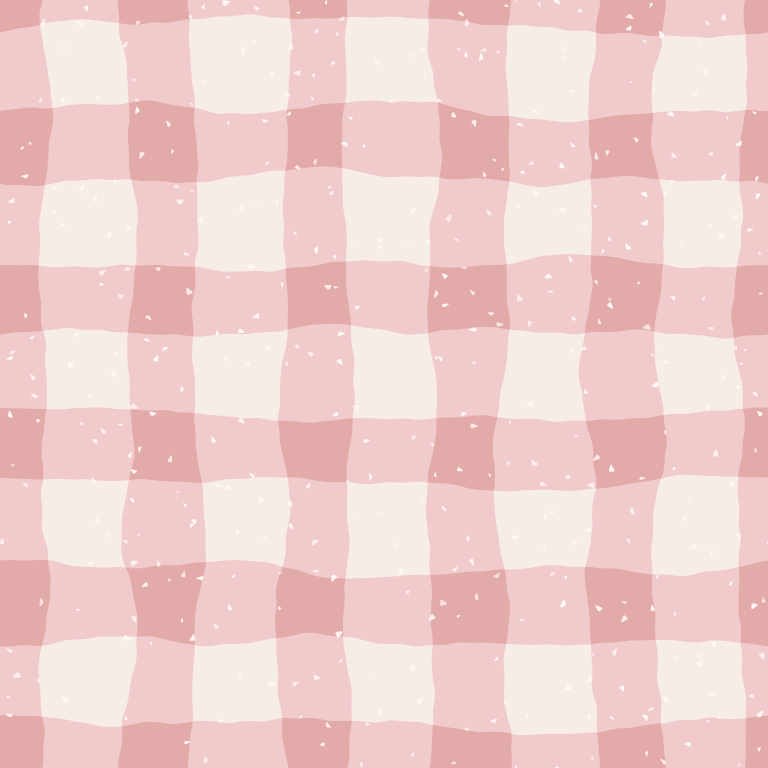
This pattern is drawn by a three.js fragment shader. Its source:

```glsl
// Hand-cut gingham: two sets of translucent pink bands cross on cream, with
// edges that waver by wrapping gradient noise, under a clustered scatter of
// pale paper flecks. Every lattice wraps, so the square tiles on all sides.
varying vec2 vUv;

#define REPEATS 5.0
#define BAND_SHIFT 0.06        // band centre offset, in repeats
#define BAND_WIDTH 0.45        // share of a repeat covered by a band
#define WAVER 0.13             // slow edge drift, in repeats
#define ROUGHNESS 0.022        // fine edge drift, in repeats
#define FLECK_GRID 28.0
#define FLECK_DENSITY 0.52
#define FLECK_SIZE 0.0047      // largest half length, in canvas units
#define CREAM vec3(0.969, 0.929, 0.910)
#define PINK vec3(0.945, 0.798, 0.800)
#define ROSE vec3(0.892, 0.668, 0.668)
#define FLECK_COLOR vec3(1.0, 0.975, 0.96)

const float TAU = 6.2831853;

vec2 hash2(vec2 p) {
  vec3 q = fract(p.xyx * vec3(0.1031, 0.1030, 0.0973));
  q += dot(q, q.yzx + 33.33);
  return fract((q.xx + q.yz) * q.zy);
}

// Slope contributed by one lattice corner.
float corner(vec2 cell, vec2 offset, vec2 period) {
  float angle = TAU * hash2(mod(cell, period) + 7.0).x;
  return dot(vec2(cos(angle), sin(angle)), offset);
}

float gradientNoise(vec2 p, vec2 period) {
  vec2 i = floor(p), f = fract(p);
  vec2 s = f * f * f * (f * (f * 6.0 - 15.0) + 10.0);
  vec2 e = vec2(1.0, 0.0);
  float low = mix(corner(i, f, period), corner(i + e, f - e, period), s.x);
  float high = mix(corner(i + e.yx, f - e.yx, period), corner(i + 1.0, f - 1.0, period), s.x);
  return mix(low, high, s.y);
}

// Drift of one band edge; each edge reads its own row of noise.
float edgeDrift(float along, float edge) {
  float row = edge * 2.0 + 0.4;
  return WAVER * gradientNoise(vec2(along * 6.0, row), vec2(6.0, 64.0))
       + ROUGHNESS * gradientNoise(vec2(along * 29.0, row), vec2(29.0, 64.0));
}

// Coverage of the bands that repeat across and run along.
float bands(float across, float along, float firstEdge, float pixel) {
  float x = across * REPEATS - BAND_SHIFT;
  float id = floor(x + 0.5);
  float edge = firstEdge + 2.0 * mod(id, REPEATS);
  float left = -0.5 * BAND_WIDTH + edgeDrift(along, edge);
  float right = 0.5 * BAND_WIDTH + edgeDrift(along, edge + 1.0);
  float inside = min(x - id - left, right - x + id) / REPEATS;
  return clamp(inside / pixel + 0.5, 0.0, 1.0);
}

// Coverage of small chipped flecks, gathered where the noise is high.
float flecks(vec2 uv, float pixel) {
  vec2 p = uv * FLECK_GRID;
  float cover = 0.0;
  for (int j = -1; j <= 1; j++) {
    for (int i = -1; i <= 1; i++) {
      vec2 cell = floor(p) + vec2(float(i), float(j));
      vec2 id = mod(cell, FLECK_GRID);
      vec2 place = hash2(id + 51.0);
      vec2 look = hash2(id + 113.0);
      vec2 chance = hash2(id + 197.0);
      float cluster = gradientNoise((id + 0.5) / FLECK_GRID * 7.0, vec2(7.0));
      float present = step(chance.x, FLECK_DENSITY + 0.7 * cluster);

      // Turn, stretch and chip a disc.
      float turn = TAU * look.x, c = cos(turn), s = sin(turn);
      vec2 q = mat2(c, -s, s, c) * (p - cell - place) / FLECK_GRID;
      q.y *= mix(1.3, 2.1, chance.y);
      float size = FLECK_SIZE * mix(0.45, 1.0, look.y);
      float chip = 1.0 + 0.2 * sin(3.0 * atan(q.y, q.x + 1e-6) + TAU * place.x);
      float inside = size * chip - length(q);
      float shape = clamp(inside / (1.5 * pixel) + 0.5, 0.0, 1.0);
      cover = max(cover, present * shape * mix(0.7, 1.0, place.y));
    }
  }
  return cover;
}

void main() {
  vec2 footprint = fwidth(vUv);
  float pixel = max(max(footprint.x, footprint.y), 1e-5);

  // Crossing bands
  float upright = bands(vUv.x, vUv.y, 0.0, pixel);
  float level = bands(vUv.y, vUv.x, 2.0 * REPEATS, pixel);
  vec3 color = mix(mix(CREAM, PINK, upright), mix(PINK, ROSE, upright), level);

  // Worn flecks
  color = mix(color, FLECK_COLOR, flecks(vUv, pixel));
  gl_FragColor = vec4(color, 1.0);
}
```
